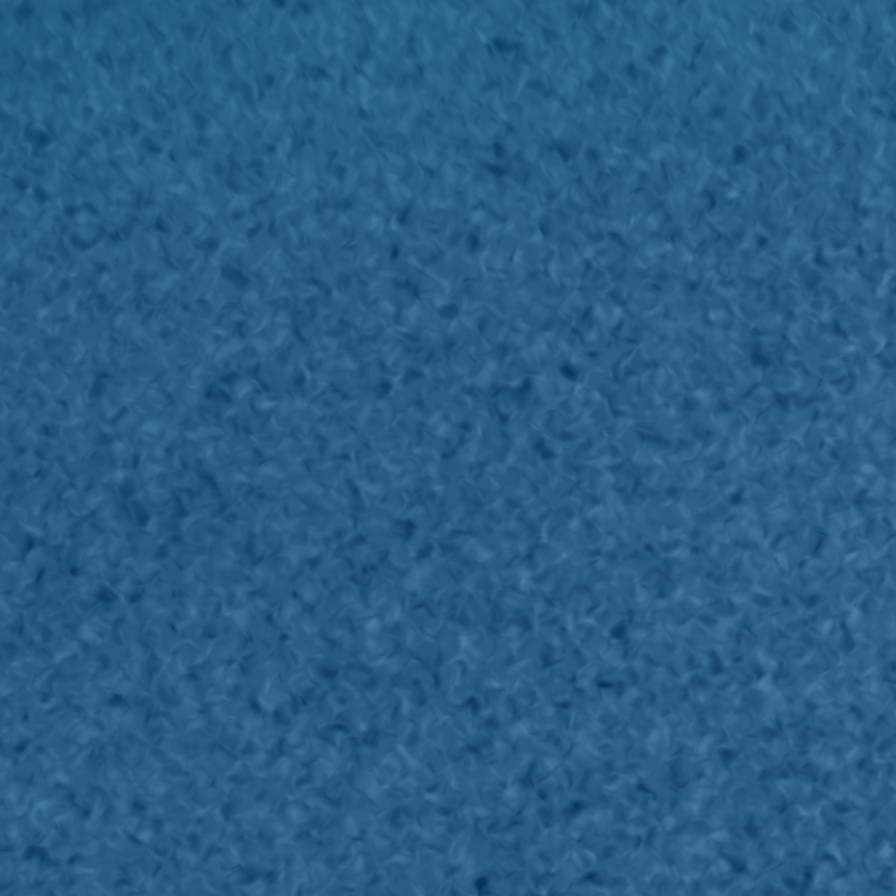
This texture is drawn by a WebGL 2 fragment shader. Its source:

```glsl
#version 300 es
precision highp float;

uniform vec2 u_resolution;
out vec4 fragColor;

const vec3 BASE_COLOR = vec3(0.161, 0.363, 0.524);
const vec3 TONE_STEP = vec3(0.034, 0.040, 0.036);
const vec3 TOP_TINT = vec3(-0.012, 0.010, 0.006);
const vec3 RIGHT_TINT = vec3(0.012, 0.006, 0.003);

const float COARSE_CELLS = 60.0;
const float FINE_CELLS = 98.0;
const float SPECK_CELLS = 27.0;
const float SMUDGE_CELLS = 9.0;
const float COARSE_GAIN = 1.85;
const float FINE_GAIN = 1.25;
const float SPECK_GAIN = 2.3;
const float SMUDGE_GAIN = 1.5;
const float SPECK_CHANCE = 0.16;
const float SMUDGE_CHANCE = 0.06;
const float LEAN = 1.9;          // preferred grain angle, radians
const float PI = 3.14159265;

// Four random values per cell
vec4 hash4(vec2 cell, float seed) {
    vec4 p = fract(vec4(cell.xyx, seed) * vec4(0.1031, 0.1030, 0.0973, 0.1099));
    p += dot(p, p.wzxy + 33.33);
    return fract((p.xxyz + p.yzzw) * p.zywx);
}

// Soft elliptical bump with compact support
float bump(vec2 d, float angle, vec2 radii) {
    float c = cos(angle), s = sin(angle);
    vec2 q = vec2(c * d.x + s * d.y, c * d.y - s * d.x) / radii;
    float k = max(0.0, 1.0 - dot(q, q));
    return k * k;
}

// Cellular noise: one signed grain per cell, turned by up to spread
float grains(vec2 p, float spread, float seed) {
    vec2 cell = floor(p);
    float sum = 0.0;
    for (int y = -1; y <= 1; y++) {
        for (int x = -1; x <= 1; x++) {
            vec2 id = cell + vec2(x, y);
            vec4 h = hash4(id, seed);
            float angle = LEAN + (h.z - 0.5) * spread;
            vec2 radii = vec2(0.98, mix(0.42, 0.68, fract(h.z * 7.3)));
            sum += (h.w * 2.0 - 1.0) * bump(p - id - h.xy, angle, radii);
        }
    }
    return sum;
}

// Sparse dark marks, present only in a share of the cells
float marks(vec2 p, float chance, float seed) {
    vec2 cell = floor(p);
    float sum = 0.0;
    for (int y = -1; y <= 1; y++) {
        for (int x = -1; x <= 1; x++) {
            vec2 id = cell + vec2(x, y);
            vec4 h = hash4(id, seed);
            float strength = step(h.w, chance) * mix(0.45, 1.0, h.z);
            vec2 radii = vec2(mix(0.38, 0.6, fract(h.z * 5.7)), 0.32);
            sum += strength * bump(p - id - h.xy, h.z * 13.0 * PI, radii);
        }
    }
    return sum;
}

// Slow uneven shading from layered sines
float patches(vec2 p) {
    return 0.5 * sin(5.1 * p.x + 3.0 * sin(3.7 * p.y))
         + 0.3 * sin(9.3 * p.y - 4.0 * p.x + 1.7)
         + 0.2 * sin(17.0 * p.x + 13.0 * p.y);
}

void main() {
    vec2 uv = gl_FragCoord.xy / u_resolution.y;
    float top = smoothstep(0.55, 1.0, uv.y);

    // Bend the domain a little so that outlines are irregular
    vec2 p = uv + 0.0022 * vec2(sin(uv.y * 171.0 + 2.0 * sin(uv.x * 93.0)),
                                sin(uv.x * 157.0 + 2.0 * sin(uv.y * 109.0)));

    // Grain: aligned and softer at the top, free below
    float spread = mix(PI, 1.1, top);
    float tone = COARSE_GAIN * grains(p * COARSE_CELLS, spread, 3.0)
               + FINE_GAIN * grains(p * FINE_CELLS, spread, 11.0);
    tone *= mix(1.0, 0.8, top) * (0.92 + 0.14 * uv.x);

    // Dark specks and wider smudges
    tone -= SPECK_GAIN * marks(p * SPECK_CELLS, SPECK_CHANCE, 23.0);
    tone -= SMUDGE_GAIN * marks(p * SMUDGE_CELLS, SMUDGE_CHANCE, 37.0);

    // Broad light
    tone += 0.18 * patches(uv) + 0.3 * (uv.x - 0.5) + 0.1;
    tone = clamp(tone, -4.0, 3.0);

    vec3 color = BASE_COLOR + TONE_STEP * tone;
    color += TOP_TINT * top + RIGHT_TINT * (uv.x - 0.5);
    fragColor = vec4(clamp(color, 0.0, 1.0), 1.0);
}
```
